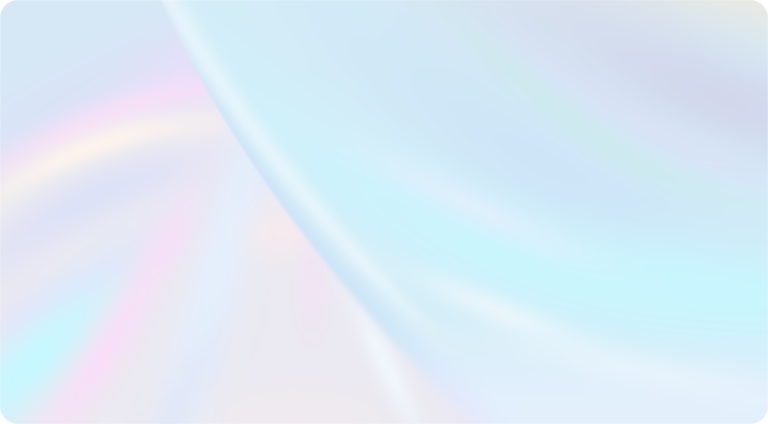
This background is drawn by a Shadertoy shader. Its source:

```glsl
// Draws a pale holographic foil with a curved fold, pastel streaks and rounded corners.

const vec3 WHITE = vec3(1.0);
const vec3 SKY = vec3(0.83, 0.93, 0.97);
const vec3 HAZE = vec3(0.84, 0.91, 0.96);
const vec3 PEARL = vec3(0.92, 0.915, 0.945);
const vec3 ICE = vec3(0.89, 0.94, 0.99);
const vec3 FROST = vec3(0.94, 0.97, 0.99);
const vec3 CYAN = vec3(0.78, 0.97, 1.0);
const vec3 BLUE = vec3(0.80, 0.89, 0.97);
const vec3 PERIWINKLE = vec3(0.86, 0.88, 0.97);
const vec3 LILAC = vec3(0.91, 0.87, 0.98);
const vec3 PINK = vec3(0.98, 0.87, 0.97);
const vec3 PEACH = vec3(0.97, 0.92, 0.93);
const vec3 CREAM = vec3(1.0, 0.96, 0.92);
const vec3 SAND = vec3(0.93, 0.91, 0.87);
const vec3 DUSK = vec3(0.84, 0.88, 0.935);
const vec3 MAUVE = vec3(0.82, 0.83, 0.92);
const vec3 MINT = vec3(0.80, 0.92, 0.93);

const vec3 FOLD = vec3(0.379, 0.453, 0.282);   // x = a + b t + c t^2, t from the top
const float CORNER_RADIUS = 0.043;

float gauss(float x) { return exp(-x * x); }

// Soft streak along a parabola; shape = (slope, bend), size = (width, reach).
void streak(inout vec3 col, vec3 tint, vec2 p, vec2 center, vec2 shape, vec2 size, float strength) {
    vec2 d = p - center;
    float slope = shape.x + 2.0 * shape.y * d.x;
    float offset = d.y - (shape.x + shape.y * d.x) * d.x;
    float dist = offset * inversesqrt(1.0 + slope * slope);
    col = mix(col, tint, strength * gauss(dist / size.x) * gauss(d.x / size.y));
}

// Sheet behind the fold, at the left
vec3 leftSheet(vec2 p) {
    float arc = p.y - 0.56 - 0.45 * p.x;
    vec3 col = mix(PEARL, HAZE, smoothstep(-0.1, 0.12, arc));

    // Upper rainbow arc
    streak(col, PERIWINKLE, p, vec2(0.24, 0.79), vec2(0.42, -0.2), vec2(0.08, 0.4), 0.7);
    streak(col, LILAC, p, vec2(0.43, 0.82), vec2(0.4, 0.0), vec2(0.09, 0.13), 0.8);
    streak(col, PINK, p, vec2(0.237, 0.722), vec2(0.4, -0.4), vec2(0.04, 0.4), 0.8);
    streak(col, CREAM, p, vec2(0.22, 0.652), vec2(0.37, -0.55), vec2(0.04, 0.28), 0.95);

    // Lavender ripples
    streak(col, PERIWINKLE, p, vec2(0.213, 0.533), vec2(0.46, -0.7), vec2(0.065, 0.3), 0.85);
    streak(col, LILAC, p, vec2(0.16, 0.31), vec2(0.57, 0.0), vec2(0.05, 0.25), 0.7);

    // Cool veils beside the fold
    streak(col, ICE, p, vec2(0.50, 0.30), vec2(3.0, 0.0), vec2(0.075, 0.14), 0.9);
    streak(col, PERIWINKLE, p, vec2(0.42, 0.04), vec2(1.5, 0.0), vec2(0.05, 0.1), 0.45);
    streak(col, ICE, p, vec2(0.56, 0.52), vec2(2.0, 0.0), vec2(0.05, 0.06), 0.5);

    // Lower cyan and pink wedge
    streak(col, CYAN, p, vec2(0.08, 0.15), vec2(0.85, 0.0), vec2(0.085, 0.2), 1.0);
    streak(col, PINK, p, vec2(0.25, 0.17), vec2(1.45, 1.2), vec2(0.05, 0.16), 0.9);
    streak(col, PINK, p, vec2(0.40, 0.43), vec2(1.0, 0.0), vec2(0.05, 0.06), 0.6);

    // Warm glows and a bright glint at the foot of the fold
    streak(col, PEACH, p, vec2(0.66, 0.45), vec2(0.0), vec2(0.06, 0.08), 0.8);
    streak(col, PINK, p, vec2(0.735, 0.32), vec2(0.0), vec2(0.11, 0.04), 0.4);
    streak(col, PEACH, p, vec2(0.70, 0.0), vec2(0.0), vec2(0.08, 0.2), 0.4);
    streak(col, FROST, p, vec2(0.91, 0.14), vec2(-1.75, 0.0), vec2(0.032, 0.08), 0.95);
    return col;
}

// Sheet in front, at the right; s is the horizontal gap to the fold
vec3 rightSheet(vec2 p, float s) {
    vec3 col = mix(SKY, ICE, smoothstep(0.28, 0.02, p.y));

    // Dusky top and warm corner
    streak(col, BLUE, p, vec2(1.3, 0.60), vec2(-0.5, 0.25), vec2(0.13, 0.5), 0.8);
    streak(col, DUSK, p, vec2(1.35, 0.98), vec2(-0.2, 0.0), vec2(0.18, 0.4), 0.95);
    streak(col, MAUVE, p, vec2(1.72, 0.76), vec2(-0.35, 0.0), vec2(0.11, 0.35), 0.85);
    streak(col, SAND, p, vec2(1.75, 1.03), vec2(-0.25, 0.0), vec2(0.1, 0.45), 0.85);

    // Blue and mint bow
    streak(col, PERIWINKLE, p, vec2(1.55, 0.68), vec2(-0.5, 0.4), vec2(0.045, 0.3), 0.6);
    streak(col, MINT, p, vec2(1.43, 0.66), vec2(-0.63, 0.56), vec2(0.04, 0.38), 0.7);

    // Sweeping cyan and lavender light
    streak(col, CYAN, p, vec2(1.2, 0.395), vec2(-0.35, 0.35), vec2(0.1, 0.6), 0.75);
    streak(col, CYAN, p, vec2(1.7, 0.31), vec2(-0.15, 0.0), vec2(0.11, 0.4), 0.75);
    streak(col, ICE, p, vec2(1.12, 0.51), vec2(-0.47, 0.1), vec2(0.04, 0.25), 0.75);
    streak(col, FROST, p, vec2(1.18, 0.265), vec2(-0.4, 0.15), vec2(0.035, 0.19), 0.75);
    streak(col, FROST, p, vec2(1.5, 0.13), vec2(-0.2, 0.0), vec2(0.04, 0.35), 0.45);
    streak(col, LILAC, p, vec2(1.08, 0.03), vec2(-0.8, 0.0), vec2(0.06, 0.12), 0.4);

    // Blue shade and pale rim following the fold
    float t = 1.0 - p.y;
    float fade = smoothstep(0.9, 0.6, t);
    col = mix(col, BLUE, 0.8 * gauss(s / (0.02 + 0.06 * t)) * smoothstep(1.0, 0.65, t));
    col = mix(col, FROST, 0.65 * fade * gauss((s - 0.02 - 0.11 * t) / 0.033));
    return col;
}

void mainImage(out vec4 fragColor, in vec2 fragCoord) {
    vec2 p = fragCoord / iResolution.y;
    float pixel = 1.0 / iResolution.y;

    // Join the sheets along the fold, softer toward the bottom
    float t = 1.0 - p.y;
    float s = p.x - (FOLD.x + (FOLD.y + FOLD.z * t) * t);
    float softness = pixel + mix(0.003, 0.035, t * t * t);
    vec3 col = mix(leftSheet(p), rightSheet(p, s), smoothstep(-softness, softness, s));

    // Rounded corners
    vec2 halfSize = 0.5 * vec2(iResolution.x / iResolution.y, 1.0);
    vec2 q = abs(p - halfSize) - halfSize + CORNER_RADIUS;
    float box = length(max(q, 0.0)) - CORNER_RADIUS;
    col = mix(col, WHITE, smoothstep(-pixel, pixel, box));
    fragColor = vec4(col, 1.0);
}
```
